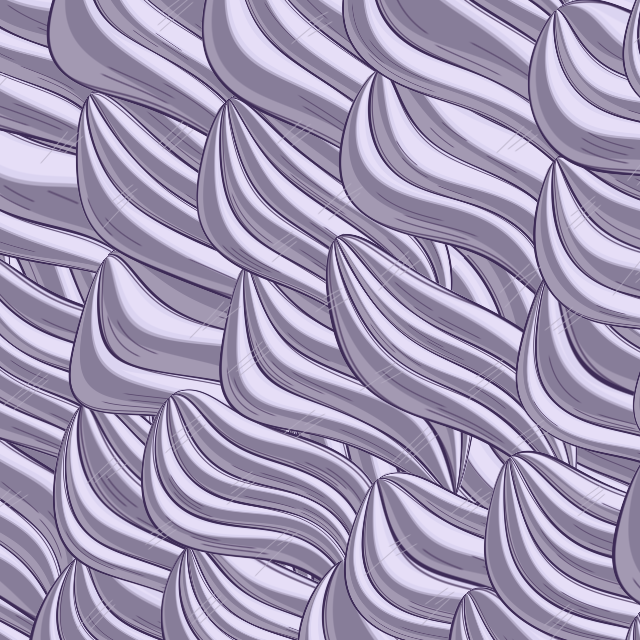
Write a WebGL 1 fragment shader that draws this pattern.

```glsl
precision highp float;
// Draws overlapping wavy locks of hair-like strands with sketched ink outlines.
uniform vec2 u_resolution;

const vec3 PALE = vec3(0.86, 0.83, 0.945);
const vec3 GLOW = vec3(0.90, 0.87, 0.97);
const vec3 MAUVE = vec3(0.64, 0.60, 0.70);
const vec3 SHADE = vec3(0.53, 0.49, 0.60);
const vec3 INK = vec3(0.24, 0.17, 0.34);
const vec3 SOFT_INK = vec3(0.34, 0.27, 0.42);
const vec3 SCRATCH = vec3(0.71, 0.68, 0.76);

const float FLOW_ANGLE = 0.87;             // downward slope of the locks
const vec2 LOCK_GRID = vec2(0.33, 0.17);   // spacing along and across the flow
const float LOCK_LENGTH = 0.50;
const float LOCK_HALF_WIDTH = 0.125;
const float SWAY = 0.043;
const float LINE_HALF = 0.0019;
const vec2 SCRATCH_GRID = vec2(0.12, 0.14);
const float TAU = 6.2831853;

float pixel;

float hash(vec2 p) {
  return fract(sin(dot(p, vec2(127.1, 311.7))) * 43758.5453);
}

// Coverage of a stroke with the given half width.
float stroke(float dist, float halfWidth) {
  return 1.0 - smoothstep(halfWidth - 0.6 * pixel, halfWidth + 0.6 * pixel, abs(dist));
}

// Half width of a lock, pointed at both ends.
float taper(float t) {
  t = clamp(t, 0.0, 1.0);
  return 2.6 * pow(t, 0.6) * pow(1.0 - t, 0.8);
}

// Shading, hatching and outlines; x counts strands, t runs along them.
vec3 paintStrands(float x, float count, float t, float width, float seed) {
  float inside = clamp(x, 0.001, count - 0.001);
  float strand = floor(inside);
  float f = inside - strand;
  float r = hash(vec2(strand, seed * 91.7));
  float aa = 0.7 * pixel / max(width, pixel);

  // Mid tone beside the outline, then shadow, then the lit side.
  float mid = 0.24 + 0.11 * sin(t * 6.0 + r * TAU);
  float dark = 0.56 + 0.14 * sin(t * 7.0 + r * 19.0) + 0.14 * (r - 0.5);
  float glow = smoothstep(dark + 0.13 - aa, dark + 0.13 + aa, f)
             * (1.0 - smoothstep(0.88 - aa, 0.88 + aa, f + 0.05 * sin(t * 9.0)));
  vec3 color = mix(PALE, GLOW, glow);
  color = mix(mix(SHADE, PALE, 0.55), color, smoothstep(dark + 0.045 - aa, dark + 0.045 + aa, f));
  color = mix(SHADE, color, smoothstep(dark - aa, dark + aa, f));
  color = mix(MAUVE, color, smoothstep(mid - aa, mid + aa, f));

  // Short hatch strokes following the shadow.
  float lane = floor(f * 8.0);
  float h = hash(vec2(lane + strand * 8.0, seed * 57.3));
  float along = (t - 0.25 - 0.5 * h) / (0.05 + 0.07 * r);
  float hatch = stroke((f - (lane + 0.5) / 8.0 + 0.02 * along) * width, 0.0008);
  hatch *= (1.0 - smoothstep(0.8, 1.0, abs(along))) * step(0.5, lane) * step(lane, 3.5);
  color = mix(color, SOFT_INK, 0.8 * hatch * step(0.025, width));

  // Main outline and a looser second pass beside it.
  float nearest = clamp(floor(x + 0.5), 0.0, count);
  float dist = (x - nearest) * width;
  float press = mix(0.5, 1.0, smoothstep(0.0, 0.035, width));
  float loose = dist - 0.0055 * press * sin(t * 5.0 + nearest * 2.4 + seed * TAU);
  color = mix(color, SOFT_INK, 0.85 * stroke(loose, 0.0009));
  return mix(color, INK, stroke(dist, LINE_HALF * press * (0.85 + 0.3 * sin(t * 11.0 + r * TAU))));
}

// Lays one S-shaped lock over the color below; q is relative to its centre.
vec3 addLock(vec3 below, vec2 q, vec2 cell) {
  float seed = hash(cell + 3.1);
  float tilt = 0.24 * (hash(cell + 8.3) - 0.5);
  q = vec2(q.x + tilt * q.y, q.y - tilt * q.x);
  float len = LOCK_LENGTH * (0.85 + 0.3 * hash(cell + 5.7));
  float halfMax = LOCK_HALF_WIDTH * (0.8 + 0.4 * seed);
  float sway = SWAY * (0.75 + 0.5 * hash(cell + 1.9));
  float count = floor(3.0 + 2.99 * hash(cell + 6.4));
  float t = q.x / len + 0.5;
  if (t < 0.0 || t > 1.0) return below;

  float w = max(halfMax * taper(t), 0.0002);
  float v = q.y + sway * sin(TAU * t);
  float s = v / w;
  float growth = halfMax * (taper(t + 0.005) - taper(t - 0.005)) / (0.01 * len);
  float slope = clamp(s, -1.0, 1.0) * growth - sway * TAU / len * cos(TAU * t);
  float stretch = sqrt(1.0 + slope * slope);

  float x = 0.5 * s + 0.5;
  x += 0.07 * sin(TAU * clamp(x, 0.0, 1.0)) * sin(seed * 40.0 + t * 2.0);
  vec3 color = paintStrands(x * count, count, t, 2.0 * w / (count * stretch), seed);
  float edge = max(abs(v) - w, 0.0) / stretch;
  return mix(below, color, stroke(edge, LINE_HALF * 0.8));
}

// Loose groups of thin strokes running across the flow.
float scratches(vec2 q) {
  vec2 cell = floor(q / SCRATCH_GRID);
  vec2 d = (fract(q / SCRATCH_GRID) - 0.5) * SCRATCH_GRID;
  d.x += 0.05 * (hash(cell + 2.2) - 0.5);
  float ink = 0.0;
  for (int k = 0; k < 3; k++) {
    float r = hash(cell + float(k) * 7.7);
    float across = d.x + (float(k) - 1.0) * 0.009 + d.y * 0.25 * (r - 0.5);
    float reach = 1.0 - smoothstep(0.015, 0.02, abs(d.y + 0.04 * (r - 0.5)) - 0.022 * r);
    ink = max(ink, stroke(across, 0.0009) * reach);
  }
  return ink * step(hash(cell + 4.6), 0.6);
}

void main() {
  float scale = min(u_resolution.x, u_resolution.y);
  pixel = 1.0 / scale;
  vec2 p = gl_FragCoord.xy / scale;
  p += 0.014 * sin(p.yx * vec2(7.0, 6.0) + vec2(1.0, 2.6)) + 0.003 * sin(p.yx * 23.0);
  float c = cos(FLOW_ANGLE), s = sin(FLOW_ANGLE);
  vec2 q = vec2(c * p.x - s * p.y, s * p.x + c * p.y) + 3.0;

  // Loose strands fill the gaps between locks.
  vec3 color = paintStrands(q.y / 0.075 + 0.5 * sin(q.x * 12.0), 999.0, fract(q.x), 0.07, 0.37);

  // Locks in staggered rows, painted from the lower left upwards.
  float row0 = floor(q.y / LOCK_GRID.y);
  for (int j = -2; j <= 2; j++) {
    float row = row0 + float(j);
    float shift = 0.5 * mod(row, 2.0) + 0.3 * hash(vec2(row, 9.0));
    float column0 = floor(q.x / LOCK_GRID.x - shift);
    for (int i = -1; i <= 1; i++) {
      vec2 cell = vec2(column0 + float(i), row);
      vec2 jitter = 0.36 * (vec2(hash(cell), hash(cell + 17.3)) - 0.5);
      vec2 centre = (cell + vec2(0.5 + shift, 0.5) + jitter) * LOCK_GRID;
      color = addLock(color, q - centre, cell);
    }
  }
  color = mix(color, SCRATCH, 0.6 * scratches(q));
  gl_FragColor = vec4(color, 1.0);
}
```
